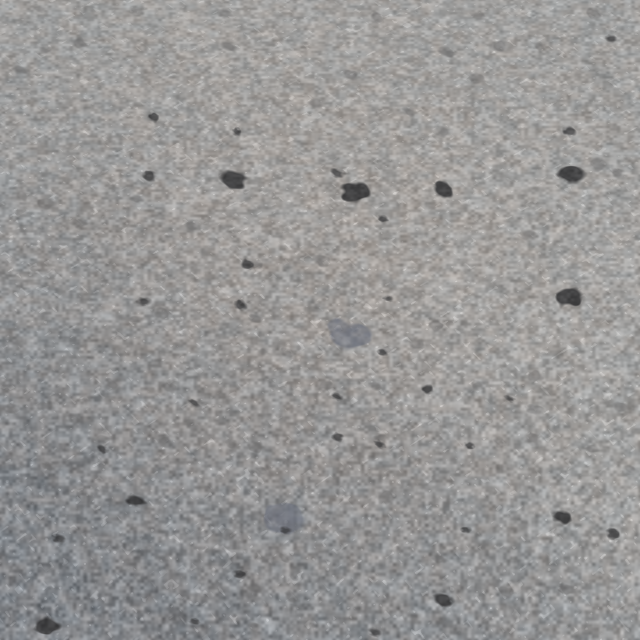
Give the GLSL for this texture, as a Shadertoy shader.

```glsl
// Worn grey asphalt seen at a slight slant: fine multi-scale grain over a soft
// light falloff, with pale flecks and scattered dark, faint and bluish stones.
// Grain is layered value noise; stones are wobbly ellipses in jittered cells.

const vec3 LIGHT_GREY = vec3(0.625, 0.625, 0.622);
const vec3 SHADE_BLUE = vec3(0.485, 0.500, 0.520);
const vec3 WARM_TINT  = vec3(0.016, 0.002, -0.008);
const vec3 DARK_STONE = vec3(0.235, 0.235, 0.240);
const vec3 GREY_STONE = vec3(0.400, 0.395, 0.395);
const vec3 BLUE_STONE = vec3(0.400, 0.420, 0.470);

const float FINE_FREQ   = 180.0;
const float MEDIUM_FREQ = 105.0;
const float COARSE_FREQ = 48.0;
const float FINE_AMP    = 0.150;
const float MEDIUM_AMP  = 0.125;
const float COARSE_AMP  = 0.050;
const float FLECK_AMP   = 0.085;
const float SLANT       = 0.30;   // grain flattening towards the top
const float EDGE_BLUR   = 0.0026; // softness of stone outlines
const float STONE_TILT  = -0.25;

float hash(vec2 cell, float seed) {
    uvec2 q = uvec2(ivec2(cell) + 4096);
    uint h = q.x * 1597334677u ^ q.y * 3812015801u ^ uint(seed) * 2654435769u;
    h = (h ^ (h >> 15)) * 2246822519u;
    h = (h ^ (h >> 13)) * 3266489917u;
    h ^= h >> 16;
    return float(h >> 8) / 16777216.0;
}

float noise(vec2 p, float seed) {
    vec2 i = floor(p), f = fract(p);
    f = f * f * (3.0 - 2.0 * f);
    float low  = mix(hash(i, seed), hash(i + vec2(1, 0), seed), f.x);
    float high = mix(hash(i + vec2(0, 1), seed), hash(i + vec2(1, 1), seed), f.x);
    return mix(low, high, f.y);
}

mat2 rotation(float a) {
    return mat2(cos(a), sin(a), -sin(a), cos(a));
}

// Coverage of one scattered layer of stones, at most one per grid cell.
float stones(vec2 uv, float grid, float share, float radius, float seed) {
    vec2 cell = floor(uv * grid);
    if (hash(cell, seed) > share) return 0.0;
    vec2 jitter = vec2(hash(cell, seed + 1.0), hash(cell, seed + 2.0));
    vec2 offset = uv - (cell + mix(vec2(0.28), vec2(0.72), jitter)) / grid;
    float tilt = STONE_TILT + 0.5 * (hash(cell, seed + 3.0) - 0.5);
    float size = radius * mix(0.65, 1.1, hash(cell, seed + 4.0));
    float flat_ratio = mix(0.52, 0.82, hash(cell, seed + 5.0));
    vec2 q = rotation(-tilt) * offset / vec2(size, size * flat_ratio);
    float wobble = 0.55 * (noise(q * 1.5 + cell * 7.0, seed + 6.0) - 0.5);
    float dist = (length(q) - 1.0 + wobble) * size * flat_ratio;
    return 1.0 - smoothstep(-EDGE_BLUR, EDGE_BLUR, dist);
}

void mainImage(out vec4 fragColor, in vec2 fragCoord) {
    vec2 uv = fragCoord / iResolution.y;
    vec2 ground = vec2(uv.x, uv.y * (1.0 + SLANT * uv.y));

    // Broad light: cool shade at the lower left, warmth through the middle
    float patches = noise(uv * 4.0, 11.0) - 0.5;
    float shade = smoothstep(1.05, -0.1, uv.x * 0.65 + uv.y * 0.85 + 0.12 * patches);
    vec3 color = mix(LIGHT_GREY, SHADE_BLUE, shade);
    vec2 fromCenter = (uv - vec2(0.48, 0.54)) * vec2(2.2, 2.0);
    color += WARM_TINT * exp(-dot(fromCenter, fromCenter));

    // Grain, a little stronger in the nearer, lower part
    float contrast = mix(1.12, 0.82, uv.y);
    float grain = FINE_AMP * (noise(ground * FINE_FREQ, 21.0) - 0.5)
                + MEDIUM_AMP * (noise(rotation(0.5) * ground * MEDIUM_FREQ, 22.0) - 0.5)
                + COARSE_AMP * (noise(rotation(-0.4) * ground * COARSE_FREQ, 23.0) - 0.5);
    color += grain * contrast;

    // Pale flecks and a slight colour variation between grains
    float fleck = noise(rotation(0.9) * ground * FINE_FREQ * 0.8, 24.0);
    color += FLECK_AMP * contrast * smoothstep(0.78, 0.97, fleck);
    color += WARM_TINT * 1.6 * (noise(ground * 60.0, 25.0) - 0.5);

    // Stones: faint ones everywhere, dark ones gathered along a diagonal band
    float band = exp(-pow((uv.x + uv.y - 1.0) * 1.5, 2.0));
    float texture_break = mix(0.55, 1.0, noise(ground * 110.0, 26.0));
    float faint = stones(uv, 21.0, 0.16, 0.0120, 30.0);
    float blue  = stones(uv + 0.13, 4.0, 0.13, 0.0330, 40.0);
    float small = stones(uv + 0.37, 14.0, 0.06 + 0.08 * step(0.5, band), 0.0090, 50.0);
    float large = stones(uv + 0.21, 6.0, 0.15, 0.0200, 60.0);
    color = mix(color, GREY_STONE, 0.55 * faint * texture_break);
    color = mix(color, BLUE_STONE, 0.75 * blue * texture_break);
    color = mix(color, DARK_STONE + 0.4 * grain, 0.78 * small);
    color = mix(color, DARK_STONE + 0.4 * grain, 0.93 * large);

    fragColor = vec4(clamp(color, 0.0, 1.0), 1.0);
}
```
